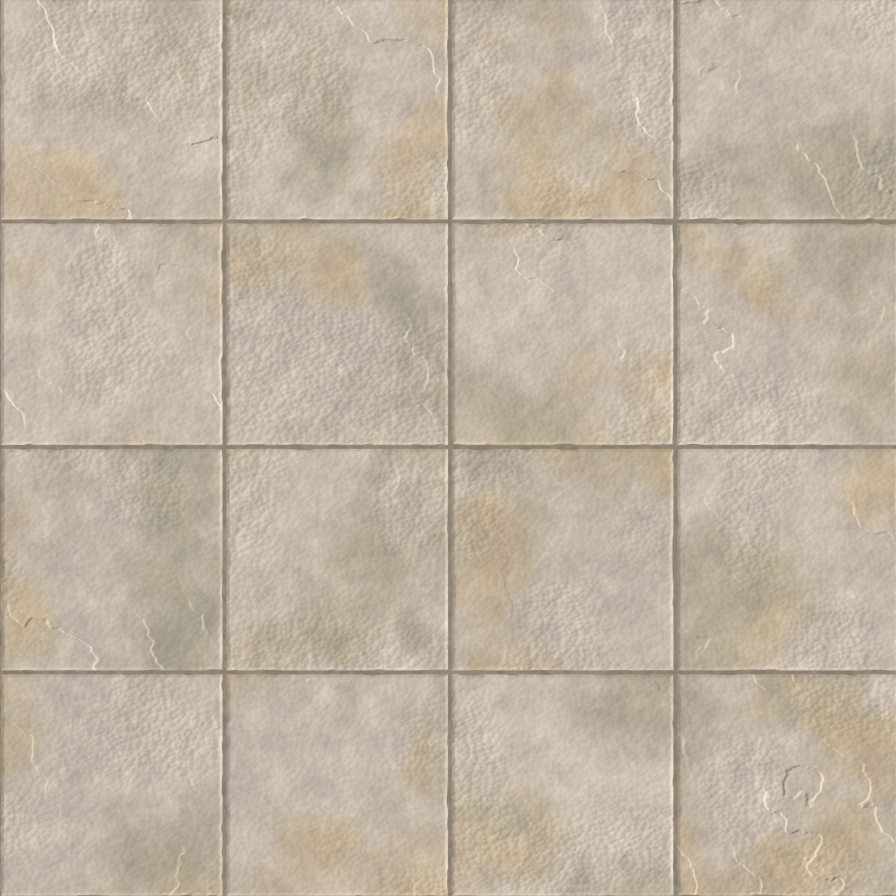
This texture is drawn by a WebGL 2 fragment shader. Its source:

```glsl
#version 300 es
precision highp float;
// Four by four square stone tiles with thin grout joints and worn, ragged edges.
// Each tile gets its own seed; a height field of cellular grain, broken diagonal
// ledges and an edge bevel is lit by finite differences over mottled tints.

uniform vec2 u_resolution;
out vec4 fragColor;

const float PITCH = 0.2516;                  // tile spacing
const vec2  ORIGIN = vec2(-0.001, -0.002);   // corner of the first tile
const float JOINT_HALF = 0.0019;             // half the grout width
const float EDGE_WEAR = 0.0022;              // raggedness of the tile edge
const float BEVEL_WIDTH = 0.0042;
const float BEVEL_HEIGHT = 0.0013;
const float LEDGE_FREQ = 13.0;
const float LEDGE_WIDTH = 0.05;
const float LEDGE_HEIGHT = 0.0018;
const float GRAIN_HEIGHT = 0.0005;
const float RELIEF_GAIN = 0.5;
const float RELIEF_STEP = 0.0011;
const vec2  LIGHT = vec2(0.9, -0.35);

const vec3 STONE = vec3(0.768, 0.724, 0.670);
const vec3 OCHRE = vec3(0.750, 0.675, 0.555);
const vec3 SAGE  = vec3(0.665, 0.635, 0.555);
const vec3 GROUT = vec3(0.560, 0.520, 0.460);

float hash(vec2 p) {
    vec3 q = fract(p.xyx * 0.1031);
    q += dot(q, q.yzx + 33.33);
    return fract((q.x + q.y) * q.z);
}

vec2 hash2(vec2 p) {
    return vec2(hash(p), hash(p + 71.7));
}

float noise(vec2 p) {
    vec2 i = floor(p), f = fract(p);
    f = f * f * (3.0 - 2.0 * f);
    float low = mix(hash(i), hash(i + vec2(1, 0)), f.x);
    float high = mix(hash(i + vec2(0, 1)), hash(i + vec2(1, 1)), f.x);
    return mix(low, high, f.y);
}

// Layered noise, centred near zero.
float fbm(vec2 p) {
    float sum = 0.0, amp = 0.5;
    for (int k = 0; k < 4; k++) {
        sum += amp * (noise(p) - 0.5);
        p = mat2(1.6, 1.2, -1.2, 1.6) * p + 3.7;
        amp *= 0.5;
    }
    return sum;
}

// Distance to the nearest scattered point.
float cellular(vec2 p) {
    vec2 cell = floor(p), f = fract(p);
    float nearest = 2.0;
    for (int y = -1; y <= 1; y++)
        for (int x = -1; x <= 1; x++) {
            vec2 o = vec2(x, y);
            nearest = min(nearest, length(o + hash2(cell + o) - f));
        }
    return nearest;
}

// Distance from the grout, positive inside the tile.
float tileEdge(vec2 p, vec2 shift) {
    vec2 d = 0.5 * PITCH - abs(p - 0.5 * PITCH);
    float chip = max(noise((p + shift) * 75.0) - 0.62, 0.0);
    return min(d.x, d.y) - JOINT_HALF - EDGE_WEAR * chip * 2.0;
}

float stoneHeight(vec2 p, vec2 shift, float seed) {
    vec2 q = p + shift;
    // Pitted grain, stronger in rough patches
    float rough = smoothstep(0.45, 0.75, noise(q * 10.0));
    float grain = cellular(q * vec2(150.0, 185.0)) + 2.2 * fbm(q * 65.0);
    float h = GRAIN_HEIGHT * (0.75 + 0.9 * rough) * grain;
    // Split-stone ledges, broken up and tilted differently on each tile
    float angle = 0.6 + 0.7 * (seed - 0.5);
    float level = dot(q, vec2(cos(angle), sin(angle))) * LEDGE_FREQ;
    level += 1.9 * fbm(q * 10.0) + 0.35 * fbm(q * 48.0);
    float f = fract(level);
    float ledge = smoothstep(0.0, LEDGE_WIDTH, f) - f;
    float present = smoothstep(0.42, 0.68, noise(q * 14.0 + 5.3));
    float facing = 0.5 - 1.7 * noise(q * 8.0 + 9.1);
    h += LEDGE_HEIGHT * ledge * present * facing;
    return h + BEVEL_HEIGHT * smoothstep(-0.001, BEVEL_WIDTH, tileEdge(p, shift));
}

void main() {
    vec2 uv = gl_FragCoord.xy / u_resolution;
    float pixel = 1.0 / min(u_resolution.x, u_resolution.y);
    vec2 tile = floor((uv - ORIGIN) / PITCH);
    vec2 p = uv - ORIGIN - tile * PITCH;
    float seed = hash(tile + 4.3);
    vec2 shift = 7.0 * hash2(tile + 12.6);
    vec2 q = p + shift;

    // Mottled tints
    vec3 color = mix(STONE, OCHRE, 0.75 * smoothstep(-0.02, 0.26, fbm(q * 9.0)));
    color = mix(color, SAGE, 0.8 * smoothstep(0.0, 0.28, fbm(q * 8.0 + 21.0)));
    color *= 1.0 + 0.045 * (seed - 0.5) + 0.16 * fbm(q * 38.0) + 0.10 * fbm(q * 150.0);

    // Relief lighting
    vec2 e = vec2(RELIEF_STEP, 0.0);
    vec2 slope = vec2(
        stoneHeight(p + e.xy, shift, seed) - stoneHeight(p - e.xy, shift, seed),
        stoneHeight(p + e.yx, shift, seed) - stoneHeight(p - e.yx, shift, seed));
    float shade = -dot(slope, LIGHT) / (2.0 * RELIEF_STEP);
    color *= 1.0 + clamp(RELIEF_GAIN * shade, -0.25, 0.2);

    // Grout joints
    vec3 grout = GROUT * (1.0 + 0.25 * fbm(uv * 120.0));
    float inside = smoothstep(-0.5 * pixel, 0.5 * pixel + 0.0006, tileEdge(p, shift));
    fragColor = vec4(mix(grout, color, inside), 1.0);
}
```
